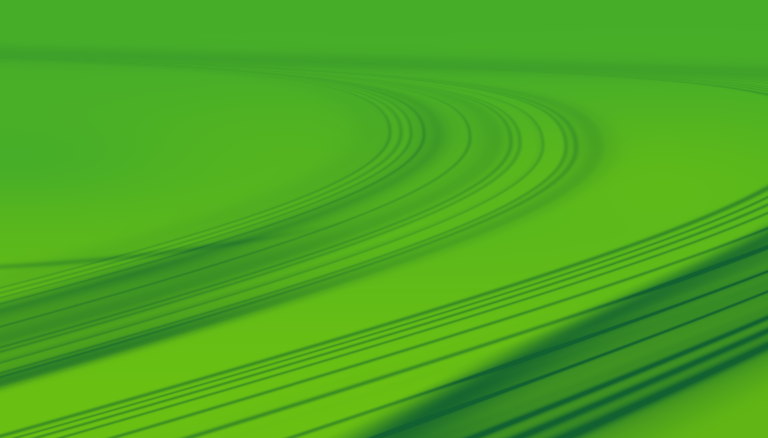
Reproduce this background procedurally as a Shadertoy shader.

```glsl
// Sweeping green rings in perspective: hairpin bands, fine grooves and soft shadows.
#define GRID vec2(768.0, 440.0)        // design units spanning the canvas
#define GREEN vec3(0.275, 0.68, 0.16)
#define LIME vec3(0.43, 0.76, 0.06)
#define DEEP vec3(0.07, 0.38, 0.19)
#define BEND 100.0                     // roundness of the near side of a ring
#define FAR_REACH 80.0                 // stretch of the far side of a ring
#define GROOVE_DEPTH 0.55
#define STREAK_DEPTH 0.09

const int GROOVES = 21;
// Ring position and half width of each groove
const vec2 grooves[GROOVES] = vec2[](
    vec2(390, 2), vec2(401, 2.5), vec2(411, 2), vec2(424, 2), vec2(470, 2),
    vec2(511, 2.5), vec2(520, 2.5), vec2(543, 2.2), vec2(566, 2.5), vec2(576, 3),
    vec2(822, 6), vec2(840, 3), vec2(856, 3.5), vec2(874, 3), vec2(908, 3.5),
    vec2(950, 4), vec2(997, 2.5), vec2(1030, 2), vec2(1064, 3), vec2(1078, 3.5),
    vec2(1092, 4.5));

float hash(float n) {
    n = fract(n * 0.1031);
    n *= n + 33.33;
    return fract(n * (n + n));
}

float noise(float x) {
    float i = floor(x), f = fract(x);
    return mix(hash(i), hash(i + 1.0), f * f * (3.0 - 2.0 * f));
}

float bump(float x, float center, float width) {
    float d = (x - center) / width;
    return exp(-d * d);
}

// Height of the far horizon, measured downward from the top
float horizon(float x) { return 45.0 + 0.025 * x; }

// Horizontal retreat of a ring from its rightmost tip at depth y
float retreat(float ring, vec2 p) {
    float tipY = 132.0 + 17.0 * bump(ring, 600.0, 130.0);
    float dy = p.y - tipY;
    if (dy > 0.0) {
        float k = (ring - 710.0) / 100.0;
        return (3.75 - 0.025 * k * k * k) * (sqrt(dy * dy + BEND * BEND) - BEND);
    }
    float t = min(-dy / (tipY - horizon(p.x)), 0.96);
    return FAR_REACH * t * t / (1.0 - t);
}

// Find the ring through p by bisection; its value is the x of the ring tip
float ringAt(vec2 p) {
    float lo = -100.0, hi = 1500.0;
    for (int i = 0; i < 21; i++) {
        float mid = 0.5 * (lo + hi);
        if (mid - retreat(mid, p) < p.x) lo = mid; else hi = mid;
    }
    return 0.5 * (lo + hi);
}

vec3 baseColor(vec2 p) {
    float lime = 0.9 * smoothstep(20.0, 420.0, p.y);
    lime += 0.3 * bump(p.x, 660.0, 190.0) * bump(p.y, 165.0, 65.0);
    lime += 0.12 * bump(p.x, 270.0, 130.0) * bump(p.y, 135.0, 50.0);
    lime -= 0.25 * bump(p.x, 10.0, 150.0) * bump(p.y, 165.0, 40.0);
    return mix(GREEN, LIME, clamp(lime, 0.0, 1.0));
}

// Broad soft shadows between the rings
float shadows(float ring, vec2 p) {
    float near = smoothstep(130.0, 240.0, p.y);
    float left = 1.0 - smoothstep(80.0, 480.0, p.x);
    float inner = 0.10 * bump(ring, 375.0, 28.0) + 0.30 * bump(ring, 436.0, 19.0);
    inner += 0.20 * bump(ring, 492.0, 15.0);
    inner += (0.22 + 0.22 * near * left) * bump(ring, 592.0, 22.0);
    float plateau = smoothstep(405.0, 450.0, ring) * (1.0 - smoothstep(575.0, 625.0, ring));
    inner += 0.33 * near * left * plateau;

    // Wide dark sweep that drifts across the outer rings
    float past = ring - (1120.0 - 0.28 * p.x);
    float sweep = smoothstep(-22.0, 28.0, past);
    sweep *= 0.5 + 0.42 * bump(past, 20.0, 38.0) * (1.0 - 0.3 * smoothstep(450.0, 768.0, p.x));
    sweep *= 1.0 - 0.8 * smoothstep(1085.0, 1132.0, ring);
    return inner + sweep * smoothstep(150.0, 220.0, p.y);
}

float grooveMask(float ring, float blur) {
    float mask = 0.0;
    for (int i = 0; i < GROOVES; i++) {
        float w = grooves[i].y;
        float soft = sqrt(w * w + 0.3 * blur * blur);
        float depth = ring < 700.0 ? 0.5 : 1.0;
        mask += depth * bump(ring, grooves[i].x, soft) * w / soft;
    }
    return mask;
}

void mainImage(out vec4 fragColor, in vec2 fragCoord) {
    vec2 p = fragCoord / iResolution.xy * GRID;
    p.y = GRID.y - p.y;
    float ring = ringAt(p);
    float blur = min(fwidth(ring), 200.0);
    float below = p.y - horizon(p.x);
    float visible = smoothstep(4.0, 26.0, below);
    float farFade = mix(0.45, 1.0, smoothstep(70.0, 150.0, p.y));

    // Ring shading, grooves and faint streaks
    float dark = shadows(ring, p);
    float banded = smoothstep(360.0, 420.0, ring) * (1.0 - smoothstep(590.0, 630.0, ring));
    banded += smoothstep(900.0, 960.0, ring) * (1.0 - smoothstep(1090.0, 1130.0, ring));
    dark += STREAK_DEPTH * banded * (noise(ring * 0.13) - 0.5) / (1.0 + 0.04 * blur);
    dark += GROOVE_DEPTH * grooveMask(ring, blur);
    dark *= visible * farFade;

    // Hazy band under the horizon
    dark += 0.17 * bump(below, 9.0, 9.0);

    // Thin crossing streak on the left with a soft underside
    float cross = p.y - (268.0 - 0.05 * p.x - 0.00022 * p.x * p.x);
    float crossFade = 1.0 - smoothstep(120.0, 400.0, p.x);
    dark += crossFade * (0.28 * bump(cross, 0.0, 3.0) + 0.10 * bump(cross, 16.0, 14.0) * p.x / 200.0);

    fragColor = vec4(mix(baseColor(p), DEEP, clamp(dark, 0.0, 1.0)), 1.0);
}
```
